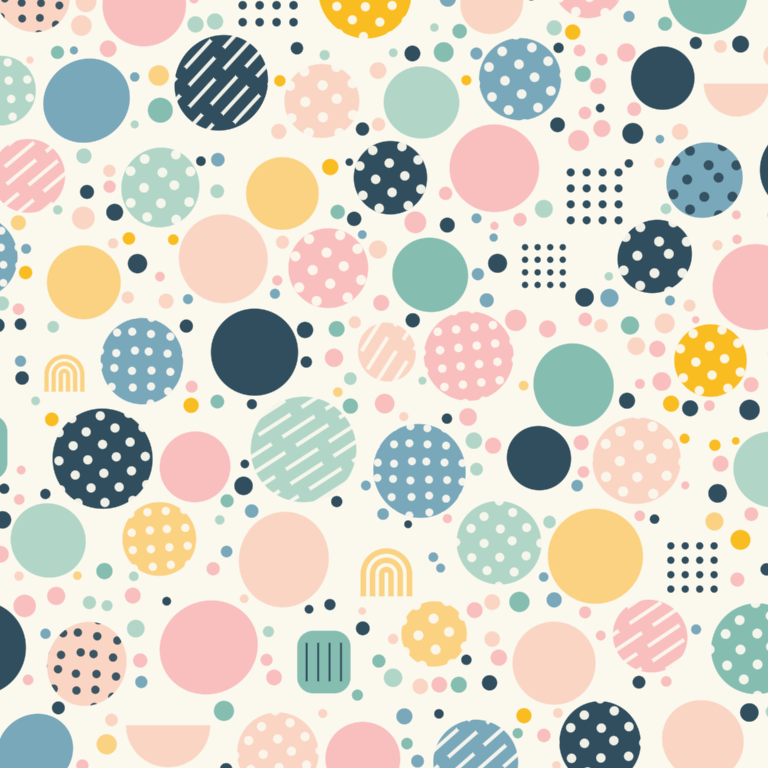
Write a Shadertoy shader that draws this pattern.

```glsl
// Draws a playful pastel print: packed discs, dotted or plain, with small motifs and confetti on cream.

const vec3 CREAM  = vec3(0.985, 0.973, 0.935);
const vec3 PINK   = vec3(0.975, 0.745, 0.745);
const vec3 PEACH  = vec3(0.985, 0.835, 0.765);
const vec3 NAVY   = vec3(0.190, 0.305, 0.365);
const vec3 GOLD   = vec3(0.980, 0.740, 0.130);
const vec3 BUTTER = vec3(0.980, 0.825, 0.510);
const vec3 BLUE   = vec3(0.480, 0.660, 0.735);
const vec3 TEAL   = vec3(0.520, 0.745, 0.695);
const vec3 SAGE   = vec3(0.695, 0.840, 0.780);

const float PITCH = 0.142;        // spacing of the large discs
const float ROW = 0.866;          // row height of the staggered grid
const float JITTER = 0.19;
const float MAX_RADIUS = 0.086;
const float GAP = 0.0045;         // cream margin around every disc
const float SMALL_PITCH = 0.036;  // spacing of the confetti
const float SMALL_MIN = 0.0055;
const float SMALL_MAX = 0.018;
const float DOT_SIZE = 0.23;      // dot radius relative to its cell

struct Disc { vec2 id; vec2 centre; float radius; float dist; };

float hash(vec2 p) { return fract(sin(dot(p, vec2(127.1, 311.7))) * 43758.5453); }
vec2 hash2(vec2 p) { return vec2(hash(p), hash(p + 19.7)); }

// Coverage of a shape from its signed distance
float fill(float d) { return clamp(0.5 - d * iResolution.y / 1.5, 0.0, 1.0); }

mat2 rotation(float a) { return mat2(cos(a), sin(a), -sin(a), cos(a)); }

vec3 palette(float t) {
    vec3 c = mix(PINK, PEACH, step(0.21, t));
    c = mix(c, NAVY, step(0.37, t));
    c = mix(c, GOLD, step(0.54, t));
    c = mix(c, BUTTER, step(0.61, t));
    c = mix(c, BLUE, step(0.67, t));
    c = mix(c, TEAL, step(0.81, t));
    return mix(c, SAGE, step(0.88, t));
}

// Large discs: jittered staggered grid, each pair shares its distance by weight
vec2 bigCentre(vec2 id) {
    vec2 offset = vec2(0.5 * mod(id.y, 2.0), 0.0) + 0.5 + JITTER * (2.0 * hash2(id) - 1.0);
    return (id + offset) * vec2(1.0, ROW) * PITCH;
}
float bigWeight(vec2 id) { return mix(0.65, 1.1, hash(id + 5.3)); }

float bigRadius(vec2 id, vec2 centre) {
    float r = MAX_RADIUS + GAP, w = bigWeight(id);
    for (int j = -1; j <= 1; j++)
    for (int i = -1; i <= 1; i++) {
        if (i == 0 && j == 0) continue;
        vec2 other = id + vec2(i, j);
        r = min(r, distance(centre, bigCentre(other)) * w / (w + bigWeight(other)));
    }
    return r - GAP;
}

Disc nearestBig(vec2 p) {
    Disc best = Disc(vec2(0.0), vec2(0.0), 0.0, 1.0);
    vec2 base = floor(p / (PITCH * vec2(1.0, ROW)));
    for (int j = -1; j <= 1; j++)
    for (int i = -2; i <= 1; i++) {
        vec2 id = base + vec2(i, j), c = bigCentre(id);
        float len = distance(p, c);
        if (len - MAX_RADIUS > best.dist) continue;
        float r = bigRadius(id, c);
        if (len - r < best.dist) best = Disc(id, c, r, len - r);
    }
    return best;
}

float dotField(vec2 q, float pitch, float wobble) {
    vec2 cell = q / pitch, id = floor(cell);
    return (length(cell - id - 0.5 - (hash2(id) - 0.5) * wobble) - DOT_SIZE) * pitch;
}

// One large cell: a motif, or a disc that is plain, dotted or hatched
vec3 paintBig(vec3 col, Disc b, vec2 p) {
    vec2 q = p - b.centre;
    float r = b.radius, h = hash(b.id + 41.0), h2 = hash(b.id + 77.0);
    float kind = fract(dot(b.id, vec2(0.618, 0.414)) + 0.2);
    vec3 tint = palette(fract(dot(b.id, vec2(0.755, 0.570)) + 0.1 * h));
    if (kind < 0.07) {                       // loose grid of dark dots
        float step4 = 0.4 * r;
        vec2 index = clamp(floor(q / step4), -2.0, 1.0) + 0.5;
        return mix(col, NAVY, fill(length(q - index * step4) - 0.1 * r));
    }
    if (kind < 0.10) {                       // bowl
        vec2 k = q - vec2(0.0, 0.4 * r);
        return mix(col, PEACH, fill(max(length(k) - 0.88 * r, k.y)));
    }
    if (kind < 0.13) {                       // striped capsule
        vec2 k = abs(q) - vec2(0.28, 0.4) * r;
        col = mix(col, TEAL, fill(length(max(k, 0.0)) - 0.42 * r));
        float bar = abs(fract(q.x / (0.3 * r)) - 0.5) * 0.3 * r - 0.025 * r;
        return mix(col, NAVY, fill(max(bar, max(abs(q.x) - 0.6 * r, abs(q.y) - 0.5 * r))));
    }
    if (kind < 0.16) {                       // rainbow arches
        float arch = q.y > 0.0 ? length(q) : abs(q.x);
        float band = (abs(fract(arch / (0.25 * r)) - 0.5) - 0.3) * 0.25 * r;
        return mix(col, BUTTER, fill(max(band, max(arch - 0.75 * r, -q.y - 0.6 * r))));
    }
    vec2 k = rotation(6.28 * h) * q;         // slightly oval disc
    float body = fill(length(k * vec2(1.0, 1.0 + 0.09 * h2 * h2)) - r);
    vec3 ink = tint != NAVY && h2 > 0.82 ? NAVY : CREAM;
    float mark = 0.0;
    if (kind > 0.93) {                       // broken diagonal strokes
        vec2 s = rotation(0.4 + h) * q / 0.019;
        float lane = floor(s.x);
        float run = abs(fract(s.y / 3.5 + hash(vec2(lane, h))) - 0.5) * 3.5 - 1.3;
        mark = fill(max(abs(s.x - lane - 0.5) - 0.13, run) * 0.019);
    } else if (kind > 0.56) {                // polka dots
        float angle = 0.785 * step(0.4, h) + 0.25 * (h2 - 0.5);
        mark = fill(dotField(rotation(angle) * q, mix(0.021, 0.029, h), 0.4 * h2));
    }
    return mix(col, mix(tint, ink, mark * 0.95), body);
}

// Confetti: small discs that fit the space left between the large ones
vec2 smallCentre(vec2 id) { return (id + 0.5 + 0.35 * (2.0 * hash2(id + 63.0) - 1.0)) * SMALL_PITCH; }

vec3 paintSmall(vec3 col, vec2 p) {
    vec2 base = floor(p / SMALL_PITCH);
    for (int j = -1; j <= 1; j++)
    for (int i = -1; i <= 1; i++) {
        vec2 id = base + vec2(i, j), c = smallCentre(id);
        float r = mix(SMALL_MIN, SMALL_MAX, hash(id + 8.1));
        if (distance(p, c) > r + GAP) continue;
        for (int n = 0; n < 9; n++) {
            vec2 other = id + vec2(n % 3 - 1, n / 3 - 1);
            if (n != 4) r = min(r, 0.5 * (distance(c, smallCentre(other)) - GAP));
        }
        r = min(r, nearestBig(c).dist - GAP);
        if (r > SMALL_MIN * 0.85) col = mix(col, palette(hash(id + 3.7)), fill(distance(p, c) - r));
    }
    return col;
}

void mainImage(out vec4 fragColor, in vec2 fragCoord) {
    vec2 p = fragCoord / iResolution.y + 2.0;
    Disc big = nearestBig(p);
    vec3 col = big.dist < GAP ? paintBig(CREAM, big, p) : CREAM;
    if (big.dist > 0.0) col = paintSmall(col, p);
    fragColor = vec4(col, 1.0);
}
```
